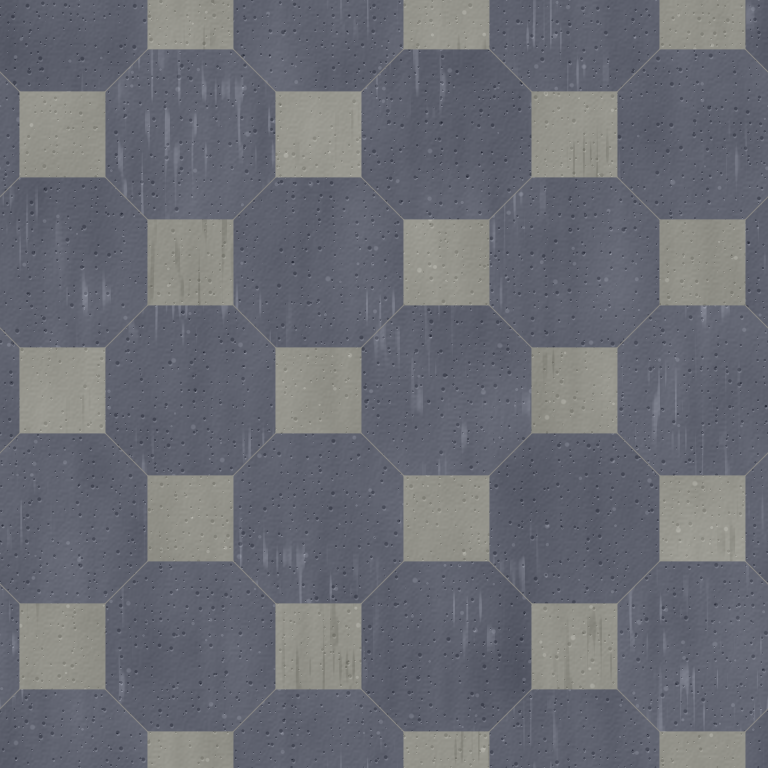
A WebGL 1 fragment shader for this pattern:

```glsl
precision highp float;
// Octagon-and-square floor: blue-grey octagons, warm grey squares and hairline
// diagonal seams, three repeats each way. Each tile shifts a wrapping field of
// clouds, grain, vertical scratches and pits, so the stone differs but tiles.

uniform vec2 u_resolution;

const float REPEATS = 3.0;
const vec2 SQUARE_ORIGIN = vec2(0.244, 0.475);
const float SQUARE_HALF = 0.168;
const float SEAM_HALF = 0.002;
const vec3 OCTAGON_COLOUR = vec3(0.375, 0.388, 0.438);
const vec3 SQUARE_COLOUR = vec3(0.576, 0.574, 0.542);
const vec3 SEAM_COLOUR = vec3(0.56, 0.55, 0.53);

float hash(vec2 p) {
  return fract(sin(dot(p, vec2(127.1, 311.7))) * 43758.5);
}

vec2 hash2(vec2 p) {
  return vec2(hash(p), hash(p + 37.3));
}

// Value noise that wraps over the unit square for whole frequencies.
float noise(vec2 uv, vec2 freq) {
  vec2 cell = floor(uv * freq);
  vec2 f = fract(uv * freq);
  f = f * f * (3.0 - 2.0 * f);
  vec2 lo = mod(cell, freq);
  vec2 hi = mod(cell + 1.0, freq);
  float bottom = mix(hash(lo), hash(vec2(hi.x, lo.y)), f.x);
  float top = mix(hash(vec2(lo.x, hi.y)), hash(hi), f.x);
  return mix(bottom, top, f.y);
}

float clouds(vec2 uv) {
  float sum = 0.0;
  float weight = 0.5;
  vec2 freq = vec2(11.0, 7.0);
  for (int i = 0; i < 4; i++) {
    sum += weight * (noise(uv, freq) - 0.5);
    freq *= 2.0;
    weight *= 0.6;
  }
  return sum;
}

// Broken vertical strands, gathered in patches.
float scratches(vec2 uv) {
  float strands = smoothstep(0.66, 0.95, noise(uv, vec2(230.0, 23.0)));
  float patches = smoothstep(0.5, 0.85, noise(uv + 0.37, vec2(13.0, 9.0)));
  return strands * patches;
}

// Scattered pits: x is the dark hollow, y the lit lower lip.
vec2 pits(vec2 uv, float count, float density) {
  vec2 cell = floor(uv * count);
  vec2 id = mod(cell, count);
  vec2 d = fract(uv * count) - mix(vec2(0.3), vec2(0.7), hash2(id + 5.1));
  float radius = mix(0.08, 0.22, hash(id + 11.7));
  float present = step(hash(id + 23.9), density);
  float hollow = 1.0 - smoothstep(radius * 0.4, radius, length(d));
  vec2 lipOffset = vec2(0.04, -0.12);
  float lip = 1.0 - smoothstep(radius * 0.3, radius, length(d - lipOffset));
  return present * vec2(hollow, lip * (1.0 - hollow));
}

// Brightness offset of the worn stone; scratchTone may lighten or darken.
float stone(vec2 uv, float scratchTone, float pitTone) {
  float shade = 0.075 * clouds(uv);
  shade += 0.025 * (noise(uv, vec2(67.0, 5.0)) - 0.5);
  vec2 grainFreq = vec2(290.0);
  float relief = noise(uv, grainFreq) - noise(uv + vec2(0.001, -0.002), grainFreq);
  shade += 0.028 * relief;
  shade += scratchTone * scratches(uv);
  vec2 marks = pits(uv, 59.0, 0.4) + pits(uv + 0.41, 97.0, 0.35);
  float chip = pits(uv + 0.19, 47.0, 0.13).x;
  return shade + pitTone * (marks.y - marks.x) + 0.08 * chip;
}

// Signed distance to an axis-aligned square.
float squareDistance(vec2 p, float halfSide) {
  vec2 d = abs(p) - halfSide;
  return max(d.x, d.y);
}

float coverage(float distanceToEdge, float pixel) {
  return clamp(0.5 - distanceToEdge / pixel, 0.0, 1.0);
}

void main() {
  vec2 uv = gl_FragCoord.xy / u_resolution;
  float pixel = REPEATS / min(u_resolution.x, u_resolution.y);
  vec2 p = uv * REPEATS - SQUARE_ORIGIN;

  // Two interleaved square lattices, and the seams joining their corners.
  vec2 nearId = floor(p + 0.5);
  vec2 midId = floor(p) + 0.5;
  float nearDist = squareDistance(p - nearId, SQUARE_HALF);
  float midDist = squareDistance(p - midId, SQUARE_HALF);
  vec2 folded = abs(p - nearId);
  float seamDist = abs(folded.x - folded.y) * 0.7071 - SEAM_HALF;

  // Tile identities wrap with the canvas.
  vec2 diagonal = floor(vec2(p.x + p.y, p.x - p.y));
  vec2 octagonId = 0.5 * vec2(diagonal.x + diagonal.y + 1.0, diagonal.x - diagonal.y);
  octagonId = mod(octagonId, REPEATS);
  vec2 squareId = mod(nearDist < midDist ? nearId : midId, REPEATS);

  vec3 octagon = OCTAGON_COLOUR + 0.02 * (hash(octagonId + 3.7) - 0.5);
  octagon += stone(uv + hash2(octagonId + 1.3), 0.1, 0.1);
  vec3 square = SQUARE_COLOUR + 0.018 * (hash(squareId + 8.3) - 0.5);
  square += stone(uv + hash2(squareId + 6.9), -0.06, 0.07);

  vec3 colour = mix(octagon, SEAM_COLOUR, 0.8 * coverage(seamDist, pixel));
  colour = mix(colour, square, coverage(min(nearDist, midDist), pixel));
  gl_FragColor = vec4(colour, 1.0);
}
```
